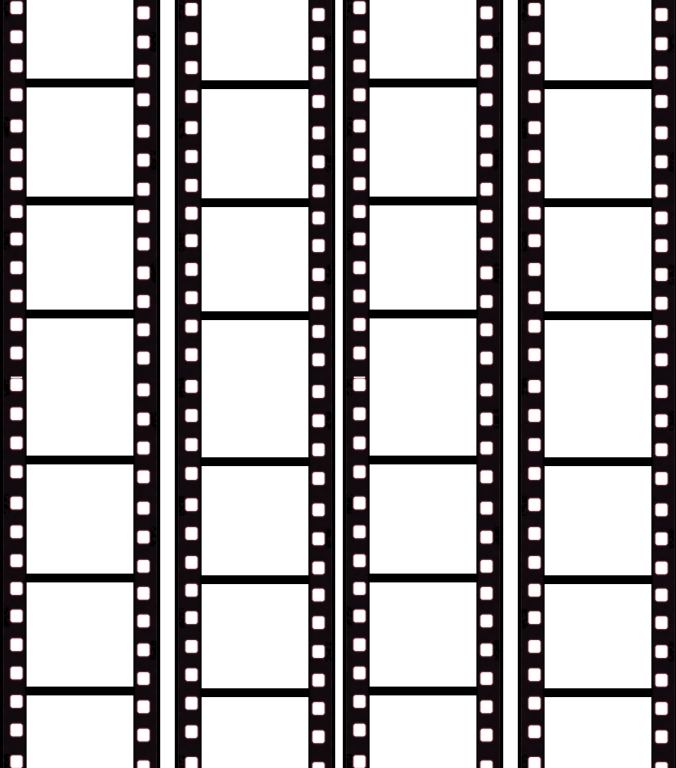
A Shadertoy shader for this pattern:

```glsl
// Four vertical film strips in two alternating columns, with clear frames,
// dark dividers and rounded perforations with warm rims. Folded coordinates
// and box distances build each strip; cellular noise adds wear to the rails.

float hash(vec2 p) {
    return fract(sin(dot(p, vec2(127.1, 311.7))) * 43758.5);
}

// Distance to the nearest jittered cell point
float cellular(vec2 p) {
    float nearest = 2.0;
    for (int y = -1; y <= 1; y++)
    for (int x = -1; x <= 1; x++) {
        vec2 cell = floor(p) + vec2(x, y);
        vec2 point = cell + vec2(hash(cell), hash(cell + 37.0));
        nearest = min(nearest, length(p - point));
    }
    return nearest;
}

float roundBox(vec2 p, vec2 halfSize, float radius) {
    vec2 d = abs(p) - halfSize + radius;
    return length(max(d, 0.0)) + min(max(d.x, d.y), 0.0) - radius;
}

float fill(float d, float blur) {
    return clamp(0.5 - d / blur, 0.0, 1.0);
}

// Uneven spacing of the 13 perforations in one vertical repeat
float holeHeight(float i) {
    return 8.0 + 29.0 * i + 2.0 * step(3.5, i)
         - 3.0 * smoothstep(6.0, 8.0, i) - 0.7 * max(i - 9.0, 0.0);
}

void mainImage(out vec4 fragColor, in vec2 fragCoord) {
    // Canvas height is 768 units, measured down from the top
    vec2 p = vec2(fragCoord.x, iResolution.y - fragCoord.y) * 768.0 / iResolution.y;
    float blur = max(768.0 / iResolution.y, 1.0);

    // Two strips per column pair; the second sits slightly lower
    float pairX = mod(p.x + 4.0, 343.0) - 4.0;
    float second = step(167.5, pairX);
    float x = pairX - 175.0 * second;
    float y = mod(p.y, 377.0);
    float shiftedY = y - 1.7 * second;

    // Fold the strip about its centre so both rails share one profile
    float fromCentre = abs(x - 80.0);
    float side = step(80.0, x);
    float rail = fill(abs(fromCentre - 66.8) - 13.4, blur);

    // Frame dividers and smudges beside the perforations
    float divider = 1e3;
    float smudge = 0.0;
    for (int j = 0; j < 3; j++) {
        float n = float(j);
        float barY = 83.0 + 118.0 * n - 2.5 * n * (n - 1.0);
        divider = min(divider, abs(shiftedY - barY) - 4.4);
        vec2 mark = vec2(fromCentre - 73.5, shiftedY - barY + 74.0 - 33.0 * side);
        smudge = max(smudge, fill(roundBox(mark, vec2(3.0, 10.0), 2.0), 2.0));
    }
    divider = max(divider, fromCentre - 54.5);

    // Perforations
    float hole = 1e3;
    for (int i = 0; i < 13; i++) {
        float n = float(i);
        float centreY = holeHeight(n) + 5.0 * side + 0.6 * (hash(vec2(n, side)) - 0.5);
        vec2 q = vec2(fromCentre - 63.5, shiftedY - centreY);
        hole = min(hole, roundBox(q, vec2(6.1, 6.4), 2.6));
    }

    // Plum emulsion, worn blotches and black borders
    float grain = cellular(p * 0.13);
    vec3 film = vec3(0.07, 0.04, 0.06) * (0.85 + 0.3 * grain);
    film *= 1.0 - 0.9 * smudge * smoothstep(0.65, 0.4, cellular(p * 0.28));
    float border = max(fill(76.8 - fromCentre, 1.5), fill(fromCentre - 55.0, 1.5));
    film = mix(film, vec3(0.005), border);
    float edgeLine = fill(abs(fromCentre - 76.6) - 0.3, blur);
    film += vec3(0.12, 0.11, 0.12) * edgeLine * (0.5 + 0.5 * grain);

    // Warm fringe around each opening and a pale blush just inside
    film = mix(film, vec3(0.37, 0.21, 0.25), 0.8 * smoothstep(1.8, 0.2, hole));
    vec3 light = mix(vec3(1.0), vec3(1.0, 0.86, 0.87), smoothstep(-1.8, 0.0, hole));
    film = mix(film, light, fill(hole, blur));

    // Splice sliver where the vertical repeats meet
    float splice = roundBox(vec2(x - 16.5, p.y - 377.3), vec2(5.8, 0.8), 0.5);
    film = mix(film, vec3(0.95, 0.87, 0.87), fill(splice, blur) * (1.0 - second));

    // Clear gaps and windows, then dividers and rails
    vec3 color = mix(vec3(1.0), vec3(0.0), fill(divider, blur));
    color = mix(color, film, rail);
    fragColor = vec4(color, 1.0);
}
```
